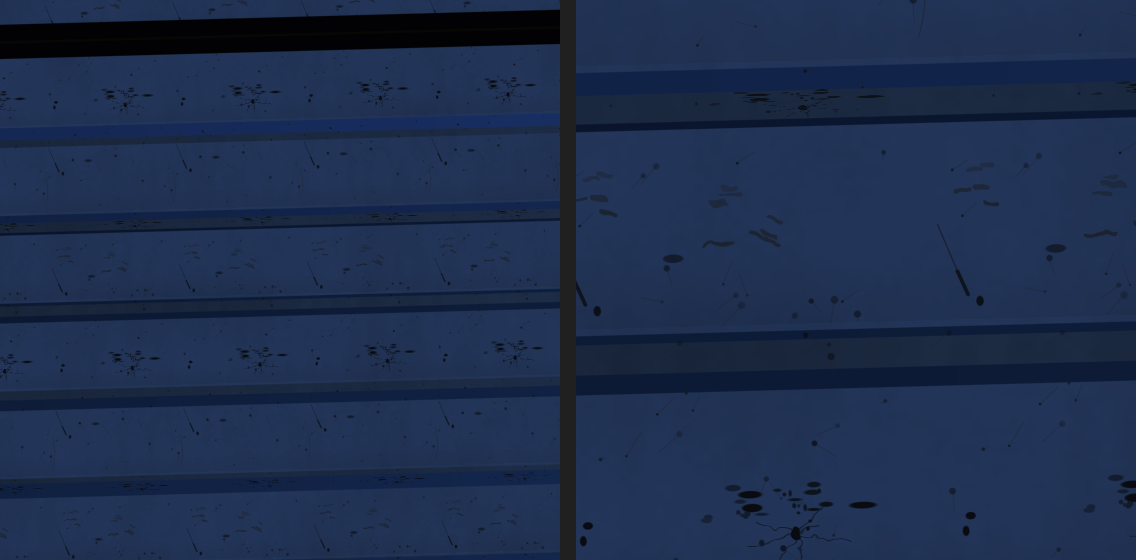
Left: the whole. Right: its middle third, enlarged.
This texture is drawn by a WebGL 1 fragment shader. Its source:

```glsl
precision highp float;
uniform vec2 u_resolution;

const float TILE = 0.228;   // width of one repeat of the wear
const float ROW = 0.1567;   // height of one corrugation
float px;

float hash(vec2 p) {
  vec3 q = fract(p.xyx * 0.1031);
  q += dot(q, q.yzx + 33.33);
  return fract((q.x + q.y) * q.z);
}

vec2 hash2(vec2 p) {
  return vec2(hash(p), hash(p + 47.3));
}

float noise(vec2 p) {
  vec2 i = floor(p), f = fract(p);
  f = f * f * (3.0 - 2.0 * f);
  return mix(mix(hash(i), hash(i + vec2(1, 0)), f.x),
             mix(hash(i + vec2(0, 1)), hash(i + vec2(1, 1)), f.x), f.y);
}

float cover(float d) {
  return smoothstep(-px, px, d);
}

// Offset from a centre, wrapped across the horizontal repeat
vec2 wrapped(vec2 q, vec2 centre) {
  q -= centre;
  q.x = mod(q.x + 0.5 * TILE, TILE) - 0.5 * TILE;
  return q;
}

float spot(vec2 d, vec2 radius) {
  return cover((1.0 - length(d / radius)) * min(radius.x, radius.y));
}

float stroke(vec2 d, vec2 span, float width) {
  float t = clamp(dot(d, span) / dot(span, span), 0.0, 1.0);
  return cover(width - length(d - span * t));
}

// Chipped paint with a star-shaped crack
float chips(vec2 q, vec2 centre, float squash) {
  vec2 d = wrapped(q, centre);
  d.y /= squash;
  float m = 0.0;
  for (int i = 0; i < 24; i++) {
    vec2 h = hash2(vec2(float(i), 3.0)), g = hash2(vec2(float(i), 8.0));
    vec2 c = (h - 0.5) * vec2(0.11, 0.045) * (0.4 + 0.6 * g.x);
    vec2 r = vec2(0.001 + 0.004 * g.y * g.y, 0.0007 + 0.0014 * g.x);
    m = max(m, spot(d - c, r) * (0.45 + 0.5 * h.x));
  }
  m = max(m, spot(d - vec2(-0.014, -0.009), vec2(0.007, 0.0022)));
  m = max(m, spot(d - vec2(-0.013, -0.001), vec2(0.006, 0.0025)));
  m = max(m, spot(d - vec2(0.053, -0.001), vec2(0.008, 0.002)));
  vec2 s = d - vec2(0.013, 0.015);
  s += 0.004 * (vec2(noise(d * 250.0), noise(d * 250.0 + 9.0)) - 0.5);
  m = max(m, spot(s, vec2(0.003)));
  for (int i = 0; i < 7; i++) {
    float a = float(i) * 0.9 + hash(vec2(float(i), 5.0));
    vec2 ray = vec2(cos(a) * 1.5, sin(a)) * (0.009 + 0.013 * hash(vec2(float(i), 6.0)));
    m = max(m, 0.6 * stroke(s, ray, 0.0004));
  }
  return m;
}

void main() {
  vec2 uv = gl_FragCoord.xy / u_resolution;
  px = 0.8 / u_resolution.y;

  // Slightly tilted frame, measured downward
  float down = 1.0 - uv.y;
  vec2 p = vec2(uv.x - 0.027 * down, down + 0.027 * uv.x);
  float row = floor((p.y - 0.2252) / ROW);
  vec2 q = vec2(p.x, p.y - 0.2292 - row * ROW);
  float kind = mod(row + 1.0, 3.0);

  // Painted panel with mottling and faint drips
  float mottle = noise(p * 9.0) + 0.6 * noise(p * vec2(60, 18)) + 0.4 * noise(p * 180.0);
  vec3 col = vec3(0.13, 0.20, 0.335) * (0.93 + 0.075 * mottle);
  col *= 1.0 - 0.06 * smoothstep(0.11, 0.155, q.y);

  // Grooves: the upper face narrows and the lower face widens down the sheet
  float upper = max(0.0, 0.022 - 0.0083 * row);
  float lower = max(0.0, 0.0072 * row - 0.0026);
  vec3 topFace = mix(vec3(0.09, 0.17, 0.36), vec3(0.05, 0.11, 0.22), clamp(row * 0.5, 0.0, 1.0));
  vec3 lowFace = mix(vec3(0.03, 0.07, 0.15), vec3(0.07, 0.14, 0.28), clamp(row * 0.25, 0.0, 1.0));
  vec3 groove = vec3(0.105, 0.16, 0.25) * (0.9 + 0.1 * mottle);
  groove = mix(groove, topFace, cover(upper - q.y) * step(0.001, upper));
  groove = mix(groove, lowFace, cover(q.y - 0.0352 + lower) * step(0.001, lower));
  groove *= 0.9 + 0.16 * uv.x;
  col = mix(col, groove, cover(q.y) * cover(0.0352 - q.y) * step(-0.5, row));

  // Loose specks and hairlines, repeated every three rows
  float dark = 0.0, faint = 0.0;
  for (int i = 0; i < 22; i++) {
    vec2 id = vec2(float(i), kind * 17.0 + 20.0);
    vec2 h = hash2(id), g = hash2(id + 90.0);
    vec2 d = wrapped(q, h * vec2(TILE, 0.15));
    dark = max(dark, (0.25 + 0.5 * g.y) * spot(d, vec2(0.0007 + 0.0016 * g.x * g.x)));
    faint = max(faint, 0.35 * stroke(d.yx, (g - 0.5) * 0.028, 0.0003));
  }

  // Wear particular to each kind of row
  if (kind < 0.5) {
    dark = max(dark, chips(q, vec2(0.206, 0.106), 1.0));
    dark = max(dark, spot(wrapped(q, vec2(0.095, 0.113)), vec2(0.003, 0.0022)));
    dark = max(dark, spot(wrapped(q, vec2(0.092, 0.122)), vec2(0.002, 0.003)));
  } else {
    vec2 d = wrapped(q, kind < 1.5 ? vec2(0.08, 0.038) : vec2(0.08, 0.096));
    dark = max(dark, 0.5 * stroke(d, vec2(0.017, 0.043), 0.0004));
    dark = max(dark, 0.8 * stroke(d - vec2(0.011, 0.028), vec2(0.006, 0.014), 0.0011));
    dark = max(dark, 0.9 * spot(d - vec2(0.024, 0.046), vec2(0.0022, 0.003)));
    dark = max(dark, 0.6 * spot(wrapped(q, vec2(0.15, 0.062 + 0.05 * (kind - 1.0))), vec2(0.006, 0.0025)));
  }
  if (kind > 0.5 && kind < 1.5) {
    vec2 d = wrapped(q, vec2(0.073, 0.086));
    d.x -= 0.006 * sin(d.y * 45.0);
    faint = max(faint, 0.5 * stroke(d, vec2(-0.005, 0.054), 0.0004));
  }
  if (kind > 1.5) {
    dark = max(dark, 0.85 * chips(q, vec2(0.217, 0.019), 0.35));
    for (int i = 0; i < 16; i++) {
      vec2 h = hash2(vec2(float(i), 71.0));
      vec2 c = i < 11 ? vec2(0.165, 0.07) + h * vec2(0.045, 0.036) : vec2(0.09, 0.06) + h * vec2(0.03, 0.025);
      vec2 d = wrapped(q, c) + 0.003 * (noise(q * 220.0) - 0.5);
      faint = max(faint, (0.4 + 0.4 * h.y) * stroke(d, vec2(0.008, 0.007 * (h.x - 0.3)), 0.0012));
    }
  }
  col = mix(col, vec3(0.10, 0.12, 0.15), faint);
  col = mix(col, vec3(0.035, 0.045, 0.065), dark);

  // Open gap with a dim seam
  vec3 gap = vec3(0.008, 0.008, 0.015) + vec3(0.025, 0.02, 0.0) * spot(vec2(0.0, p.y - 0.076), vec2(1.0, 0.002));
  col = mix(col, gap, cover(p.y - 0.0443) * cover(0.1055 - p.y));
  gl_FragColor = vec4(col, 1.0);
}
```
